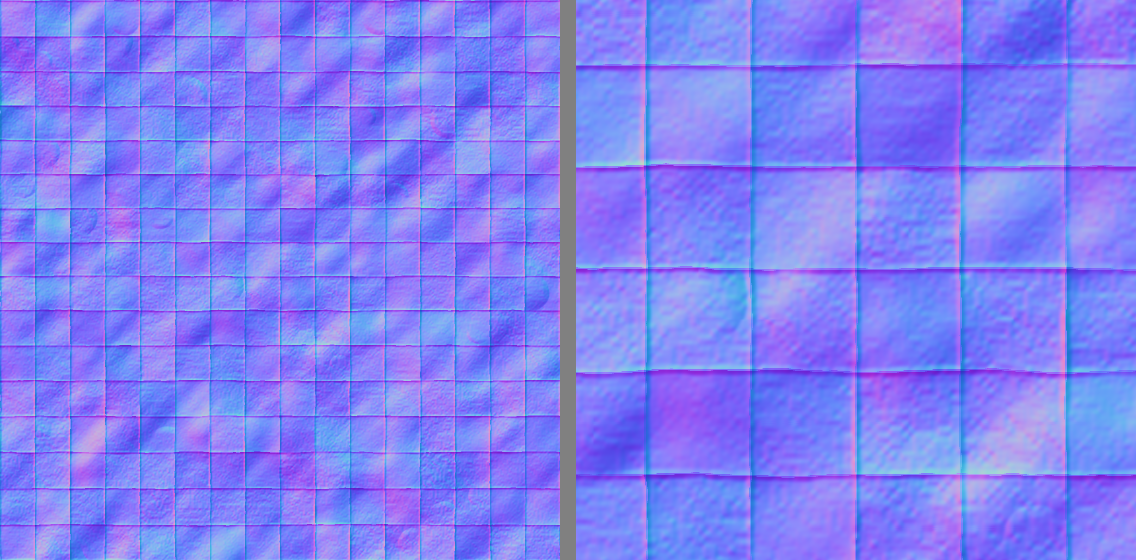
Left: the whole. Right: its middle third, enlarged.
A three.js fragment shader for this texture map:

```glsl
// Tangent-space normal map of a 16 by 16 wall of hand-made square tiles.
// Slopes of folds, tile tilt, grain, creases and grooved joints are summed,
// then packed as a unit normal; green points down the canvas.
varying vec2 vUv;

const float TILES = 16.0;
const float TAU = 6.2831853;

float hash(vec2 p) {
  vec3 q = fract(vec3(p.xyx) * 0.1031);
  q += dot(q, q.yzx + 33.33);
  return fract((q.x + q.y) * q.z);
}

vec2 hash2(vec2 p) {
  return vec2(hash(p + 17.3), hash(p + 61.7));
}

float noise(vec2 p) {
  vec2 i = floor(p), f = fract(p);
  f = f * f * f * (f * (f * 6.0 - 15.0) + 10.0);
  return mix(mix(hash(i), hash(i + vec2(1.0, 0.0)), f.x),
             mix(hash(i + vec2(0.0, 1.0)), hash(i + 1.0), f.x), f.y);
}

// Diagonal folds running across tiles, plus a swell private to each tile
float swellHeight(vec2 p, vec2 tile) {
  vec2 diagonal = vec2((p.x + p.y) * 0.5, (p.x - p.y) * 0.8) + 40.0;
  vec2 own = vec2((p.x + p.y) * 0.8, (p.x - p.y) * 1.2) + hash2(tile) * 90.0;
  return 0.27 * noise(diagonal) + 0.13 * noise(own);
}

// Plaster grain: some tiles brushed along x, very few coarsely pitted
float grainHeight(vec2 p, vec2 tile) {
  float brushed = step(0.75, hash(tile + 5.1));
  float pitted = step(0.98, hash(tile + 9.4));
  vec2 stretch = mix(vec2(5.0, 7.0), vec2(2.0, 10.0), brushed);
  float fine = 0.010 * noise(p * stretch + 70.0) + 0.0085 * noise(p * 17.0 + 30.0);
  return fine * mix(0.65, 1.6, hash(tile + 2.6)) + pitted * 0.016 * noise(p * 13.0);
}

vec2 swellSlope(vec2 p, vec2 tile) {
  vec2 e = vec2(0.02, 0.0);
  return vec2(swellHeight(p - e, tile) - swellHeight(p + e, tile),
              swellHeight(p + e.yx, tile) - swellHeight(p - e.yx, tile)) / (2.0 * e.x);
}

vec2 grainSlope(vec2 p, vec2 tile) {
  vec2 e = vec2(0.015, 0.0);
  return vec2(grainHeight(p - e, tile) - grainHeight(p + e, tile),
              grainHeight(p + e.yx, tile) - grainHeight(p - e.yx, tile)) / (2.0 * e.x);
}

// Open arc pressed into a few tiles, fading out toward its ends
vec2 creaseSlope(vec2 f, vec2 tile) {
  vec2 d = f - mix(vec2(0.1), vec2(0.9), hash2(tile + 3.0));
  float r = length(d);
  float radius = mix(0.3, 0.6, hash(tile + 8.0));
  float heading = TAU * hash(tile + 14.0);
  float open = smoothstep(0.1, 0.9, dot(d / max(r, 0.01), vec2(cos(heading), sin(heading))));
  float rim = smoothstep(radius * 0.6, radius, r) * smoothstep(radius + 0.04, radius, r);
  return step(0.88, hash(tile + 12.0)) * 0.4 * rim * open * vec2(-d.x, d.y) / max(r, 0.01);
}

// Bank beside a joint: soft steep lip and a faint rounded shoulder
float bank(float dist, float width, float strength) {
  return strength * (smoothstep(width, width * 0.2, dist)
                     + 0.15 * smoothstep(0.2, 0.0, dist));
}

// Each joint is lit from both banks, with strength wearing along its length
vec2 jointSlope(vec2 f, vec2 p, vec2 tile) {
  float wear = noise(p * 2.3 + 15.0);
  float width = mix(0.05, 0.09, 0.6 * noise(p * 3.1 + 55.0) + 0.4 * noise(p * 9.0 + 5.0));
  float left = bank(f.x, width, mix(0.5, 0.95, wear));
  float right = bank(1.0 - f.x, width, mix(0.1, 0.85, hash(tile + 21.0)) * (0.6 + 0.6 * wear));
  float bottom = bank(f.y, width, mix(0.1, 0.6, hash(tile + 24.0)) * (0.5 + 0.6 * wear));
  float top = bank(1.0 - f.y, width, mix(0.45, 0.85, wear));
  return vec2(right - left, bottom - top);
}

// Nearly regular grid: rows drift gently and joints have small nicks
vec2 gridPosition(vec2 uv) {
  vec2 p = uv * TILES;
  p.y -= 0.05 + 0.09 * sin(TAU * (uv.y - 0.134));
  vec2 row = vec2(0.0, floor(p.y + 0.5) * 7.0 + 30.0);
  vec2 column = vec2(floor(p.x + 0.5) * 7.0, 0.0);
  vec2 along = p * 1.1, nick = p * 6.0;
  vec2 bend = vec2(noise(column + vec2(0.0, along.y)), noise(row + vec2(along.x, 0.0)));
  vec2 chip = vec2(noise(column + vec2(0.0, nick.y)), noise(row + vec2(nick.x, 0.0)));
  return p + (bend - 0.5) * vec2(0.02, 0.035) + (chip - 0.5) * 0.012;
}

vec3 tileNormal(vec2 uv) {
  vec2 p = gridPosition(uv);
  vec2 tile = floor(p), f = fract(p);
  // Tilt favours the same diagonal as the folds
  vec2 tilt = (hash2(tile + 31.0) - 0.5) * vec2(0.17, 0.2);
  tilt += (hash(tile + 44.0) - 0.5) * vec2(0.19, 0.17);
  vec2 slope = tilt + swellSlope(p, tile) + vec2(0.03, 0.02);
  slope += grainSlope(p, tile) + creaseSlope(f, tile) + jointSlope(f, p, tile);
  return normalize(vec3(slope, 1.0));
}

void main() {
  // Four samples soften the joints
  vec3 normal = vec3(0.0);
  for (int i = 0; i < 4; i++) {
    vec2 corner = vec2(mod(float(i), 2.0), floor(float(i) / 2.0)) - 0.5;
    normal += tileNormal(vUv + corner / 1024.0);
  }
  vec3 packed_ = normalize(normal) * 0.5 + 0.5;
  gl_FragColor = vec4(packed_ * vec3(1.0, 1.0, 0.99), 1.0);
}
```
